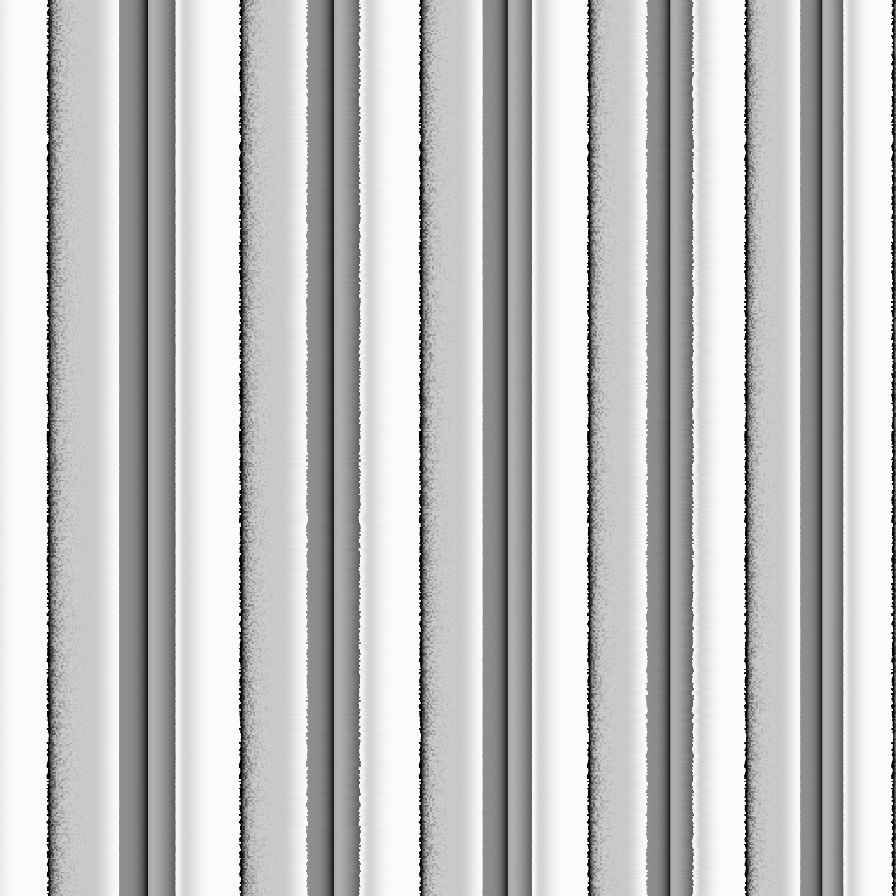
Give the GLSL for this pattern, as a Shadertoy shader.

```glsl
// Vertical grey pleats that narrow geometrically from left to right.
// A logarithmic phase repeats one four-band shading profile; hashed
// jitter roughens some borders and adds grain beside each black crease.

const float GRAIN_CELLS = 512.0;   // grain cells across the canvas
const float FIRST_CREASE = 0.0547; // canvas x of the first crease
const float SHRINK = 0.935;        // width ratio of neighbouring pleats
const float REACH = 3.303;         // distance at which the pleats converge

// Band borders as fractions of one pleat
const float SILVER_END = 0.357;
const float SHADOW_END = 0.506;
const float SLOPE_END = 0.650;

float hash(vec2 p) {
    vec3 q = fract(vec3(p.xyx) * 0.1031);
    q += dot(q, q.yzx + 33.33);
    return fract((q.x + q.y) * q.z);
}

// Position inside a band, from 0 to 1
float within(float q, float start, float end) {
    return clamp((q - start) / (end - start), 0.0, 1.0);
}

// Smoothed step one pixel wide
float border(float q, float at, float pixel) {
    return smoothstep(-0.5 * pixel, 0.5 * pixel, q - at);
}

// Grainy rise out of the crease, flat silver, bright right rim
float silverBand(float t, float grain) {
    float rise = 1.0 - exp(-18.0 * t * (0.45 + 0.9 * grain));
    float speckle = 0.04 * (grain - 0.5) * (1.0 - smoothstep(0.1, 0.8, t));
    return 0.79 * rise + speckle + 0.19 * smoothstep(0.62, 1.0, t);
}

// Mid grey falling to black at the right
float shadowBand(float t) {
    return 0.555 - 0.5 * pow(t, 4.0);
}

// Soft grey crest fading to dark grey
float slopeBand(float t) {
    return 0.66 + 0.05 * smoothstep(0.0, 0.22, t) - 0.35 * pow(t, 1.8);
}

// White with a soft grey groove near the left rim
float whiteBand(float t) {
    float offset = t - 0.14;
    float z = offset / (offset < 0.0 ? 0.08 : 0.2);
    return 0.985 - 0.155 * exp(-z * z);
}

// Grey of one pleat; ragged shifts the two soft borders
float pleat(float q, float pixel, float ragged, float grain) {
    float silverEnd = SILVER_END + ragged;
    float slopeEnd = SLOPE_END - ragged;
    float v = silverBand(within(q, 0.0, silverEnd), grain);
    v = mix(v, shadowBand(within(q, silverEnd, SHADOW_END)), border(q, silverEnd, pixel));
    v = mix(v, slopeBand(within(q, SHADOW_END, slopeEnd)), border(q, SHADOW_END, pixel));
    return mix(v, whiteBand(within(q, slopeEnd, 1.0)), border(q, slopeEnd, pixel));
}

void mainImage(out vec4 fragColor, in vec2 fragCoord) {
    vec2 uv = fragCoord / iResolution.xy;
    vec2 cell = floor(uv * GRAIN_CELLS);

    // Logarithmic phase and its slope
    float decay = -log(SHRINK);
    float remaining = REACH - (uv.x - FIRST_CREASE);
    float phase = -log(remaining / REACH) / decay;
    float slope = 1.0 / (remaining * decay);
    float pixel = slope / iResolution.x;
    float grainSize = slope / GRAIN_CELLS;

    // Row jitter: strong at the crease, alternating at the soft borders
    float index = floor(phase);
    float creaseJitter = (hash(vec2(cell.y, 17.0)) - 0.5) * 1.3 * grainSize;
    float roughness = mix(0.15, 1.3, mod(index, 2.0));
    float ragged = (hash(vec2(cell.y, index + 41.0)) - 0.5) * roughness * grainSize;

    // Shade the pleat, then blacken the crease on its right end
    float q = fract(phase);
    float v = pleat(q, pixel, ragged, hash(cell));
    float crease = 1.0 - 0.8 * grainSize + creaseJitter;
    v *= 1.0 - border(q, crease, pixel);

    fragColor = vec4(vec3(clamp(v, 0.0, 1.0)), 1.0);
}
```
